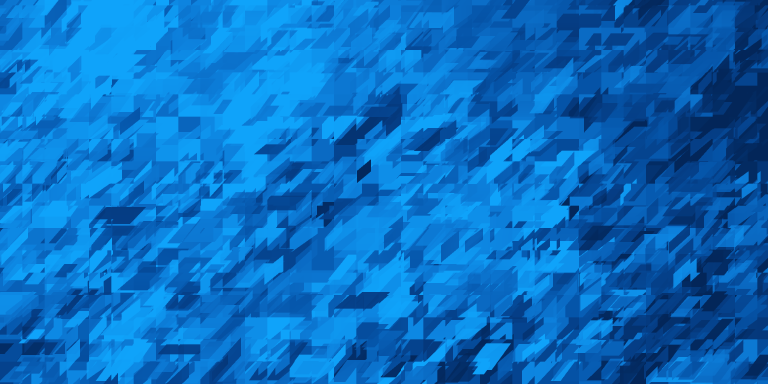
Reproduce this background procedurally as a Shadertoy shader.

```glsl
// Overlapping slanted blue shards on a slipped block grid, lit by broad soft patches.

const int   LAYERS    = 8;       // stacked sheets of shards
const int   TAPS      = 3;       // antialiasing taps per axis
const float TAP_STEP  = 0.36;    // tap spacing in pixels
const float BLOCK     = 0.058;   // block side, canvas height = 1
const float DENSITY   = 0.42;    // chance that a cell holds a shard
const float SLIP_RATE = 0.45;    // chance that a block slips sideways
const float CONTRAST  = 1.5;     // tone spread between shards
const float STREAKS   = 1.8;     // strength of the diagonal light noise
const float GAIN      = 1.8;     // steepness of the tone curve
const float BIAS      = -0.20;   // overall tone offset

const int STOPS = 6;
const vec3 RAMP[STOPS] = vec3[](
    vec3(0.01, 0.15, 0.35), vec3(0.02, 0.24, 0.52), vec3(0.02, 0.33, 0.66),
    vec3(0.04, 0.42, 0.77), vec3(0.05, 0.51, 0.87), vec3(0.06, 0.64, 0.98));
const float RAMP_POS[STOPS] = float[](0.025, 0.10, 0.255, 0.465, 0.675, 0.90);

float hash(vec2 p) {
    return fract(sin(dot(p, vec2(127.1, 311.7))) * 43758.5453);
}

float noise(vec2 p) {
    vec2 i = floor(p), f = fract(p);
    f = f * f * (3.0 - 2.0 * f);
    return mix(mix(hash(i), hash(i + vec2(1, 0)), f.x),
               mix(hash(i + vec2(0, 1)), hash(i + vec2(1, 1)), f.x), f.y);
}

float glow(vec2 p, vec2 center, vec2 radius) {
    vec2 d = (p - center) / radius;
    return exp(-dot(d, d));
}

// Broad light and dark patches plus noise drawn out along the diagonal.
float lightField(vec2 p) {
    float light = BIAS;
    light += 1.30 * glow(p, vec2(0.45, 0.80), vec2(0.50, 0.40));
    light += 0.40 * glow(p, vec2(1.25, 0.20), vec2(0.30, 0.30));
    light -= 1.10 * glow(p, vec2(2.00, 0.85), vec2(0.20, 0.40));
    light -= 0.50 * glow(p, vec2(1.20, 0.95), vec2(0.40, 0.30));
    light -= 0.50 * glow(p, vec2(1.75, 0.10), vec2(0.40, 0.30));
    light -= 0.60 * glow(p, vec2(0.05, 0.10), vec2(0.25, 0.30));
    vec2 diagonal = vec2((p.x - p.y) * 5.0, (p.x + p.y) * 2.2);
    return light + STREAKS * (noise(diagonal + 17.0) - 0.5);
}

// Shards differ more near the bottom and inside rough patches.
float roughness(vec2 p) {
    return CONTRAST * mix(0.55, 1.25, noise(p * 3.0 + 5.0)) * (1.15 - 0.4 * p.y);
}

float shardTone(vec2 p) {
    // Square blocks underneath; some shift the shards lying over them.
    vec2 block = floor(p / BLOCK);
    vec2 middle = (block + 0.5) * BLOCK;
    float tone = lightField(middle) + roughness(middle) * (hash(block + 3.0) - 0.5);
    float slips = step(hash(block + 41.0), SLIP_RATE);
    p.x += slips * (hash(block + 73.0) - 0.5) * BLOCK;

    for (int i = 0; i < LAYERS; i++) {
        // Kinds: 0 diagonal streak, 1 upright-sided shard, 2 flat shard.
        int kind = i % 3;
        float depth = float(i) / float(LAYERS - 1);
        float seed = float(i) * 19.0;
        vec2 size = BLOCK * vec2(mix(1.6, 0.85, depth), mix(2.5, 1.3, depth));
        if (kind == 2) size = size.yx;
        vec2 q = kind == 1 ? p.yx : p;

        // Each row has its own slant and stagger.
        float row = floor(q.y / size.y);
        float slant = mix(0.7, 1.2, hash(vec2(row, seed)));
        float stagger = hash(vec2(row, seed + 7.0)) * size.x;
        q.x += stagger - slant * q.y;
        vec2 cell = floor(q / size), f = fract(q / size);
        vec2 id = cell + vec2(seed, seed * 1.7);

        vec2 low = 0.35 * vec2(hash(id + 11.0), hash(id + 23.0));
        vec2 high = 1.0 - 0.35 * vec2(hash(id + 31.0), hash(id + 47.0));
        bool inside = all(greaterThan(f, low)) && all(lessThan(f, high));
        if (!inside || hash(id) > DENSITY) continue;

        // Take the light from a spot displaced along the diagonal.
        vec2 center = (cell + 0.5) * size;
        center.x += slant * center.y - stagger;
        if (kind == 1) center = center.yx;
        float spread = hash(id + 59.0) - 0.5;
        float shard = lightField(center + spread * 4.0 * BLOCK);
        shard += roughness(center) * (2.0 * hash(id + 67.0) - 1.0);
        shard += 0.5 * (f.y - 0.5) * spread;
        tone = mix(tone, shard, mix(0.5, 1.0, hash(id + 83.0)));
    }
    return 1.0 / (1.0 + exp(-GAIN * tone));
}

vec3 rampColor(float t) {
    vec3 color = RAMP[0];
    for (int i = 1; i < STOPS; i++) {
        float w = (t - RAMP_POS[i - 1]) / (RAMP_POS[i] - RAMP_POS[i - 1]);
        color = mix(color, RAMP[i], clamp(w, 0.0, 1.0));
    }
    return color;
}

void mainImage(out vec4 fragColor, in vec2 fragCoord) {
    vec3 sum = vec3(0.0);
    for (int k = 0; k < TAPS * TAPS; k++) {
        vec2 tap = vec2(k % TAPS, k / TAPS) - 0.5 * float(TAPS - 1);
        sum += rampColor(shardTone((fragCoord + TAP_STEP * tap) / iResolution.y));
    }
    fragColor = vec4(sum / float(TAPS * TAPS), 1.0);
}
```
